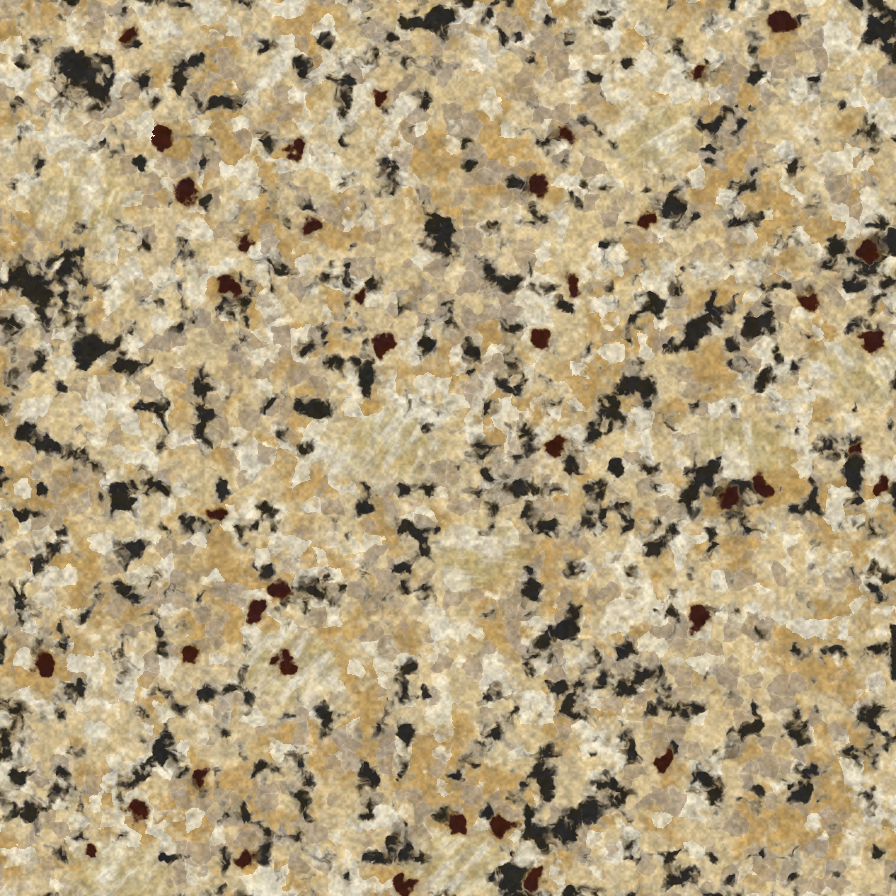
Write a Shadertoy shader that draws this texture.

```glsl
// Polished golden granite: warped cellular grains of cream, pale feldspar and
// grey quartz, stained with gold, then overlaid with ragged dark mica flecks,
// a few large streaked crystals and small red-brown garnets.

const vec3 CREAM  = vec3(0.82, 0.74, 0.57);
const vec3 PALE   = vec3(0.86, 0.83, 0.74);
const vec3 GOLD   = vec3(0.71, 0.58, 0.36);
const vec3 QUARTZ = vec3(0.65, 0.58, 0.48);
const vec3 ASH    = vec3(0.64, 0.62, 0.56);
const vec3 UMBER  = vec3(0.45, 0.39, 0.29);
const vec3 MICA   = vec3(0.17, 0.16, 0.14);
const vec3 GARNET = vec3(0.23, 0.11, 0.08);
const vec3 KHAKI  = vec3(0.72, 0.65, 0.45);

const float GRAIN_SCALE   = 52.0;   // grains across the canvas
const float FLECK_SCALE   = 44.0;
const float STAIN_SCALE   = 24.0;
const float CRYSTAL_SCALE = 5.0;
const float GARNET_SCALE  = 17.0;
const float WARP          = 0.016;  // raggedness of grain outlines
const float SPECKLE       = 0.34;   // strength of the fine grain

vec2 hash2(vec2 p) {
    vec3 q = fract(p.xyx * vec3(0.1031, 0.1030, 0.0973));
    q += dot(q, q.yzx + 33.33);
    return fract((q.xx + q.yz) * q.zy);
}

float valueNoise(vec2 p) {
    vec2 i = floor(p), f = fract(p);
    f = f * f * (3.0 - 2.0 * f);
    float low  = mix(hash2(i).x, hash2(i + vec2(1, 0)).x, f.x);
    float high = mix(hash2(i + vec2(0, 1)).x, hash2(i + vec2(1, 1)).x, f.x);
    return mix(low, high, f.y);
}

float fbm(vec2 p) {
    float sum = 0.0, weight = 0.52;
    for (int k = 0; k < 4; k++) {
        sum += weight * valueNoise(p);
        p = mat2(0.8, 0.6, -0.6, 0.8) * p * 2.03 + 17.3;
        weight *= 0.53;
    }
    return sum / 1.02;
}

// Returns the nearest cell's random pair, its distance and the border gap.
vec4 cellular(vec2 p) {
    vec2 i = floor(p), id = vec2(0.0);
    float near = 9.0, second = 9.0;
    for (int y = -1; y <= 1; y++)
    for (int x = -1; x <= 1; x++) {
        vec2 cell = i + vec2(x, y);
        float d = length(cell + 0.1 + 0.8 * hash2(cell) - p);
        if (d < near) {
            second = near;
            near = d;
            id = hash2(cell + 71.7);
        } else {
            second = min(second, d);
        }
    }
    return vec4(id, near, second - near);
}

void mainImage(out vec4 fragColor, in vec2 fragCoord) {
    vec2 uv = fragCoord / min(iResolution.x, iResolution.y);
    vec2 bend = vec2(fbm(uv * 60.0 + 3.1), fbm(uv * 60.0 + 41.7)) - 0.5;
    vec2 p = uv + WARP * bend;

    // Grains: pale feldspar and translucent quartz in a stained cream ground
    vec4 grain = cellular(p * GRAIN_SCALE);
    float ragged = fbm(uv * 75.0 + 9.0) - 0.5;
    float drift = fbm(uv * 13.0 + 57.0) - 0.5;
    float stain = smoothstep(0.46, 0.66, fbm(p * STAIN_SCALE + 23.0) + 0.35 * ragged);
    float pale = smoothstep(0.58, 0.86, grain.x + 0.9 * ragged + 0.8 * drift);
    float quartz = smoothstep(0.74, 0.88, grain.y + 0.6 * ragged - 0.9 * drift);
    vec3 color = mix(CREAM, GOLD, 0.9 * stain);
    color = mix(color, PALE, 0.9 * pale);
    color = mix(color, QUARTZ, 0.85 * quartz);
    color += 0.07 * quartz * (1.0 - smoothstep(0.0, 0.12, grain.w));

    // Large crystals with fine slanted streaks
    vec4 crystal = cellular((uv + 2.5 * WARP * bend) * CRYSTAL_SCALE * vec2(0.85, 1.15) + 5.0);
    float inside = step(0.72, crystal.x) * (1.0 - smoothstep(0.17, 0.29, crystal.z));
    float angle = 6.2832 * crystal.y;
    vec2 along = vec2(cos(angle), sin(angle));
    vec2 slant = vec2(dot(uv, along), dot(uv, vec2(-along.y, along.x)));
    float streak = fbm(slant * vec2(28.0, 110.0));
    vec3 crystalColor = mix(KHAKI, PALE, smoothstep(0.36, 0.72, streak));
    color = mix(color, crystalColor, 0.7 * inside);

    // Mica: ashy halo, brown rim and dark core, gathered in loose clusters
    float cluster = fbm(uv * 11.0 + 31.0) - 0.5;
    float fleck = fbm(p * FLECK_SCALE + 83.0) + 0.3 * cluster - 0.14 * inside;
    color = mix(color, ASH, 0.6 * smoothstep(0.54, 0.62, fleck));
    color = mix(color, UMBER, 0.85 * smoothstep(0.60, 0.68, fleck));
    color = mix(color, MICA, smoothstep(0.655, 0.735, fleck));

    // Sparse garnets with rusty rims
    vec4 garnet = cellular((uv + 1.6 * WARP * bend) * GARNET_SCALE + 13.0);
    float radius = 0.10 + 0.12 * garnet.y;
    float present = step(0.87, garnet.x);
    color = mix(color, GOLD * 0.85, 0.6 * present * (1.0 - smoothstep(radius, radius + 0.14, garnet.z)));
    color = mix(color, GARNET, present * (1.0 - smoothstep(radius - 0.03, radius + 0.05, garnet.z)));

    // Fine crystalline speckle and a slight warm-cool variation
    float speckle = 0.6 * valueNoise(uv * 190.0) + 0.4 * valueNoise(uv * 370.0 + 7.0) - 0.5;
    color *= 1.0 + SPECKLE * speckle + 0.25 * ragged;
    color += vec3(0.02, 0.0, -0.05) * (valueNoise(uv * 95.0 + 61.0) - 0.5);
    fragColor = vec4(clamp(color, 0.0, 1.0), 1.0);
}
```
